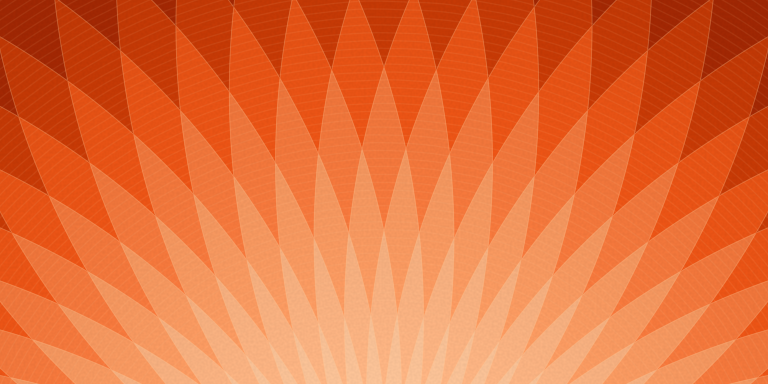
Write a Shadertoy shader that draws this background.

```glsl
const float PETALS = 60.0;
const float ARC_DIAMETER = 4.219;
const vec2 FAN_CENTRE = vec2(0.0, -0.479);
const vec3 EDGE_TINT = vec3(1.0, 0.78, 0.58);

// Colours of the diamond rings, from the inside out
const vec3 RING_COLOURS[8] = vec3[8](
    vec3(0.98, 0.76, 0.59), vec3(0.97, 0.69, 0.50),
    vec3(0.96, 0.59, 0.37), vec3(0.94, 0.46, 0.23),
    vec3(0.90, 0.32, 0.08), vec3(0.76, 0.22, 0.02),
    vec3(0.62, 0.15, 0.01), vec3(0.56, 0.13, 0.01));

vec3 ringColour(float ring) {
    float level = clamp(ring - 2.0, 0.0, 6.999);
    int inner = int(level);
    return mix(RING_COLOURS[inner], RING_COLOURS[inner + 1], fract(level));
}

// Floor with a smoothed step of the given half width
float softFloor(float x, float halfWidth) {
    float nearest = floor(x + 0.5);
    return nearest - 1.0 + smoothstep(-halfWidth, halfWidth, x - nearest);
}

float distanceToInteger(float x) {
    return abs(x - floor(x + 0.5));
}

float strokeMask(float dist, float halfWidth, float pixel) {
    return 1.0 - smoothstep(halfWidth - 0.5 * pixel, halfWidth + 0.5 * pixel, dist);
}

vec2 hashGradient(vec2 cell) {
    vec2 h = fract(cell * vec2(0.1031, 0.1137));
    h += dot(h, h.yx + 33.33);
    float angle = 6.28318 * fract((h.x + h.y) * h.x * 7.31);
    return vec2(cos(angle), sin(angle));
}

float gradientNoise(vec2 p) {
    vec2 cell = floor(p);
    vec2 f = p - cell;
    vec2 blend = f * f * f * (f * (f * 6.0 - 15.0) + 10.0);
    float a = dot(hashGradient(cell), f);
    float b = dot(hashGradient(cell + vec2(1, 0)), f - vec2(1, 0));
    float c = dot(hashGradient(cell + vec2(0, 1)), f - vec2(0, 1));
    float d = dot(hashGradient(cell + vec2(1, 1)), f - vec2(1, 1));
    return mix(mix(a, b, blend.x), mix(c, d, blend.x), blend.y);
}

// Fine concentric threads with a slight waver
float threads(float radius, vec2 p, float spacing, float pixel) {
    float waver = 0.12 * gradientNoise(p * 9.0);
    float dist = distanceToInteger(radius / spacing + waver) * spacing;
    return strokeMask(dist, 0.0016, 1.5 * pixel);
}

void mainImage(out vec4 fragColor, in vec2 fragCoord) {
    float pixel = 1.0 / iResolution.y;
    vec2 p = (fragCoord - vec2(0.5 * iResolution.x, 0.0)) * pixel;
    vec2 fromCentre = p - FAN_CENTRE;
    float radius = length(fromCentre);
    float petalAngle = 6.28318 / PETALS;

    // Two mirrored families of circular arcs through the fan centre
    float turn = atan(fromCentre.x, fromCentre.y) / petalAngle;
    float bend = asin(min(radius / ARC_DIAMETER, 0.99)) / petalAngle;
    vec2 arcs = vec2(turn + bend, turn - bend);
    float slope = ARC_DIAMETER / (petalAngle * radius
        * sqrt(max(ARC_DIAMETER * ARC_DIAMETER - radius * radius, 0.01)));

    // Diamond fill with a gentle outward shade
    float soft = min(0.7 * pixel * slope, 0.4);
    float ring = softFloor(arcs.x, soft) - softFloor(arcs.y, soft);
    vec3 colour = ringColour(ring);
    colour *= 1.0 - 0.025 * (2.0 * bend - ring);

    // Threads and paper grain
    colour = mix(colour, EDGE_TINT, 0.09 * threads(radius, p, 0.0205, pixel));
    colour *= 1.0 + 0.035 * gradientNoise(p * 150.0);

    // Pale outlines of the petals
    float rightEdge = strokeMask(distanceToInteger(arcs.x) / slope, 0.0014, pixel);
    float leftEdge = strokeMask(distanceToInteger(arcs.y) / slope, 0.0014, pixel);
    colour = mix(colour, EDGE_TINT, 0.26 * max(rightEdge, leftEdge));

    fragColor = vec4(clamp(colour, 0.0, 1.0), 1.0);
}
```
